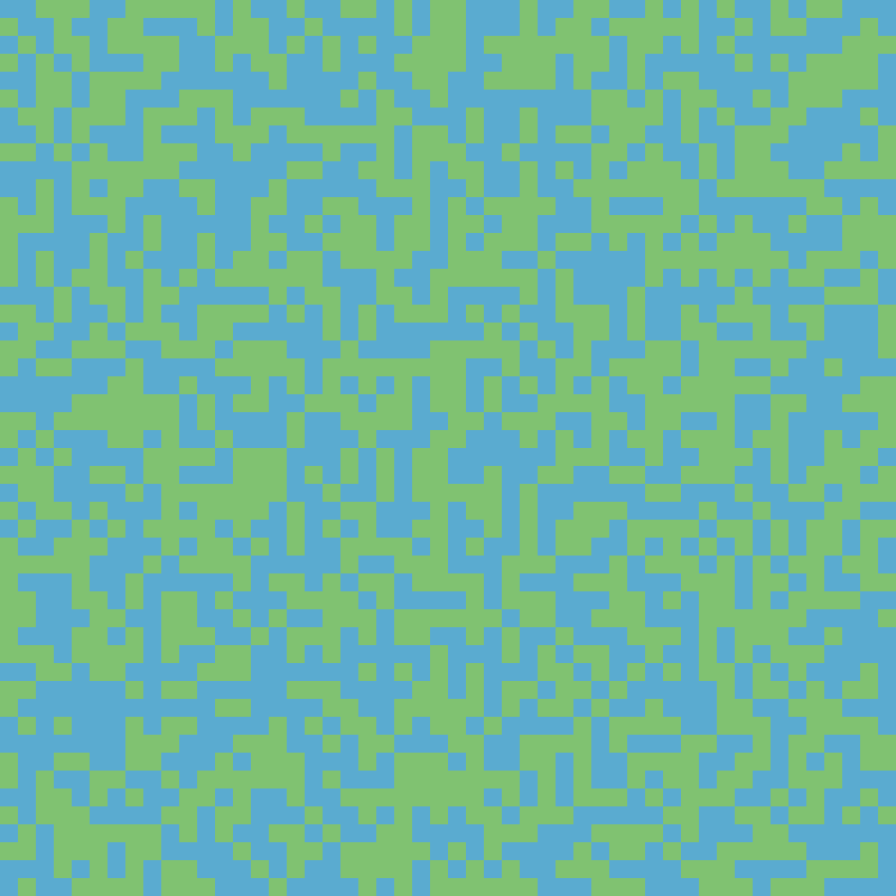
A Shadertoy shader for this texture:

```glsl
// Draws a random two-colour mosaic of square green and blue cells.

const float CELLS_PER_SIDE = 50.0;
const float GREEN_SHARE = 0.506;
const vec3 LEAF_GREEN = vec3(0.502, 0.761, 0.443);
const vec3 SKY_BLUE = vec3(0.353, 0.671, 0.816);

// Integer hash of a cell index, returned in 0..1
float hashCell(ivec2 cell) {
    uvec2 k = uvec2(cell + 1024);
    uint h = k.x * 1597334677u ^ k.y * 3812015801u;
    h = (h ^ (h >> 16)) * 2146121005u;
    h = (h ^ (h >> 15)) * 2221713035u;
    h ^= h >> 16;
    return float(h >> 8) / 16777216.0;
}

// 1 for a green cell, 0 for a blue one
float cellIsGreen(ivec2 cell, float share) {
    return step(hashCell(cell), share);
}

// Green coverage of a square pixel footprint, exact across cell edges
float greenCoverage(vec2 p, float pixelWidth, float share) {
    vec2 shifted = p - 0.5;
    ivec2 cell = ivec2(floor(shifted));
    vec2 blend = clamp((fract(shifted) - 0.5) / pixelWidth + 0.5, 0.0, 1.0);
    float lower = mix(cellIsGreen(cell, share),
                      cellIsGreen(cell + ivec2(1, 0), share), blend.x);
    float upper = mix(cellIsGreen(cell + ivec2(0, 1), share),
                      cellIsGreen(cell + ivec2(1, 1), share), blend.x);
    return mix(lower, upper, blend.y);
}

void mainImage(out vec4 fragColor, in vec2 fragCoord) {
    // Canvas position in cell units
    float pixelWidth = CELLS_PER_SIDE / iResolution.y;
    vec2 p = fragCoord * pixelWidth;

    float green = greenCoverage(p, pixelWidth, GREEN_SHARE);
    fragColor = vec4(mix(SKY_BLUE, LEAF_GREEN, green), 1.0);
}
```
